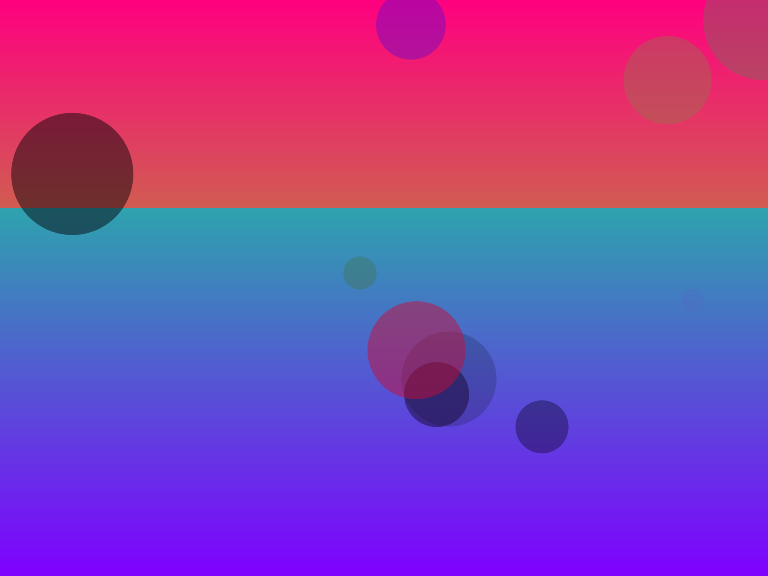
Give the GLSL for this background, as a Shadertoy shader.

```glsl
// A two-tone gradient sky and sea, split by a horizon, with translucent discs.

#define HORIZON 0.639      // height of the split, in canvas heights
#define EDGE_PIXELS 1.0    // width of the smoothed edges
#define FAINT 0.16         // disc opacities
#define LIGHT 0.25
#define MEDIUM 0.38
#define STRONG 0.48

// Fraction of the pixel inside an edge; distance is negative inside.
float coverage(float distanceToEdge) {
    float halfWidth = 0.5 * EDGE_PIXELS / iResolution.y;
    return 1.0 - smoothstep(-halfWidth, halfWidth, distanceToEdge);
}

// The sky ramp is the exact inverse of the sea ramp.
vec3 backdrop(float height) {
    vec3 sea = vec3(0.5 - 0.5 * height, height, 1.0 - 0.5 * height);
    vec3 sky = 1.0 - sea;
    return mix(sky, sea, coverage(height - HORIZON));
}

// Blends one translucent disc over the colour so far.
void disc(inout vec3 color, vec2 p, vec2 center, float radius, vec3 tint, float opacity) {
    float inside = coverage(length(p - center) - radius);
    color = mix(color, tint, opacity * inside);
}

void mainImage(out vec4 fragColor, in vec2 fragCoord) {
    vec2 p = fragCoord / iResolution.y;
    vec3 color = backdrop(p.y);

    // Discs in the sky
    disc(color, p, vec2(0.7135, 0.957), 0.0605, vec3(0.44, 0.04, 0.77), STRONG);
    disc(color, p, vec2(1.325, 0.965), 0.104, vec3(0.40, 0.46, 0.33), MEDIUM);
    disc(color, p, vec2(1.159, 0.861), 0.0764, vec3(0.55, 0.47, 0.28), MEDIUM);

    // Dark disc across the horizon
    disc(color, p, vec2(0.1255, 0.698), 0.106, vec3(0.01, 0.0, 0.02), STRONG);

    // Small discs in the sea
    disc(color, p, vec2(0.625, 0.526), 0.0288, vec3(0.25, 0.45, 0.30), MEDIUM);
    disc(color, p, vec2(1.203, 0.479), 0.02, vec3(0.38, 0.34, 0.77), FAINT);
    disc(color, p, vec2(0.941, 0.259), 0.046, vec3(0.04, 0.01, 0.12), MEDIUM);

    // Overlapping cluster, back to front
    disc(color, p, vec2(0.7795, 0.342), 0.0825, vec3(0.09, 0.12, 0.23), LIGHT);
    disc(color, p, vec2(0.758, 0.315), 0.0564, vec3(0.09, 0.02, 0.17), STRONG);
    disc(color, p, vec2(0.723, 0.392), 0.085, vec3(0.79, 0.04, 0.20), STRONG);

    fragColor = vec4(color, 1.0);
}
```
